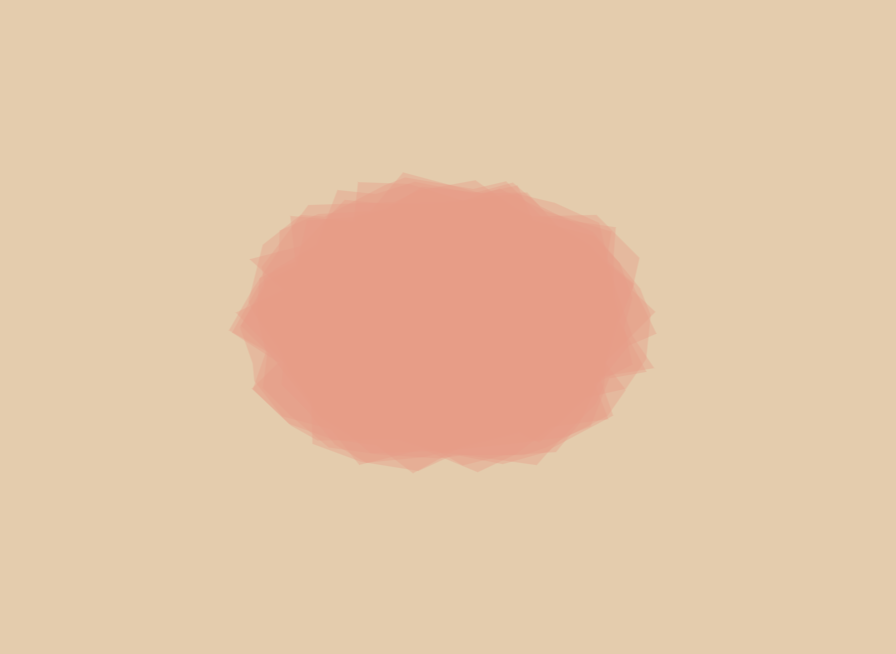
Write a WebGL 1 fragment shader that draws this background.

```glsl
precision highp float;
// Stacked translucent ragged polygons form a coral oval wash on plain sand paper.

uniform vec2 u_resolution;

const vec3 PAPER = vec3(0.894, 0.800, 0.678);
const vec3 WASH = vec3(0.905, 0.607, 0.526);
const vec2 CENTER = vec2(0.497, 0.505);   // fraction of the canvas
const vec2 RADII = vec2(0.286, 0.205);    // fraction of the canvas height
const int LAYERS = 7;
const float LAYER_OPACITY = 0.38;
const float CORNERS = 26.0;
const float ANGLE_JITTER = 0.75;          // below 1 keeps corners in order
const float INNER_REACH = 0.90;
const float OUTER_REACH = 1.17;
const float TAU = 6.2831853;

float hash(vec2 p) {
    vec3 q = fract(vec3(p.xyx) * vec3(0.1031, 0.1030, 0.0973));
    q += dot(q, q.yzx + 33.33);
    return fract((q.x + q.y) * q.z);
}

// Corner position along the rim, counted in sectors
float cornerTurn(float index, float layer) {
    float wrapped = mod(index, CORNERS);
    return index + ANGLE_JITTER * (hash(vec2(wrapped + 3.0, layer * 17.0 + 5.0)) - 0.5);
}

vec2 corner(float index, float layer) {
    float wrapped = mod(index, CORNERS);
    float angle = cornerTurn(index, layer) * TAU / CORNERS;
    float reach = mix(INNER_REACH, OUTER_REACH, hash(vec2(wrapped + 41.0, layer * 29.0 + 11.0)));
    return reach * vec2(cos(angle), sin(angle));
}

// Distance to the polygon edge facing p, positive inside
float raggedOval(vec2 p, float layer) {
    float turn = atan(p.y, p.x) / TAU * CORNERS;
    float nearest = floor(turn + 0.5);
    float first = turn < cornerTurn(nearest, layer) ? nearest - 1.0 : nearest;
    vec2 a = corner(first, layer);
    vec2 edge = corner(first + 1.0, layer) - a;
    vec2 offset = p - a;
    return (edge.x * offset.y - edge.y * offset.x) / length(edge);
}

void main() {
    vec2 p = (gl_FragCoord.xy - CENTER * u_resolution) / u_resolution.y / RADII;
    float softness = 0.8 / (u_resolution.y * RADII.y);

    // Overlapping washes deepen toward the middle
    vec3 color = PAPER;
    for (int i = 0; i < LAYERS; i++) {
        float cover = smoothstep(-softness, softness, raggedOval(p, float(i)));
        color = mix(color, WASH, cover * LAYER_OPACITY);
    }
    gl_FragColor = vec4(color, 1.0);
}
```
